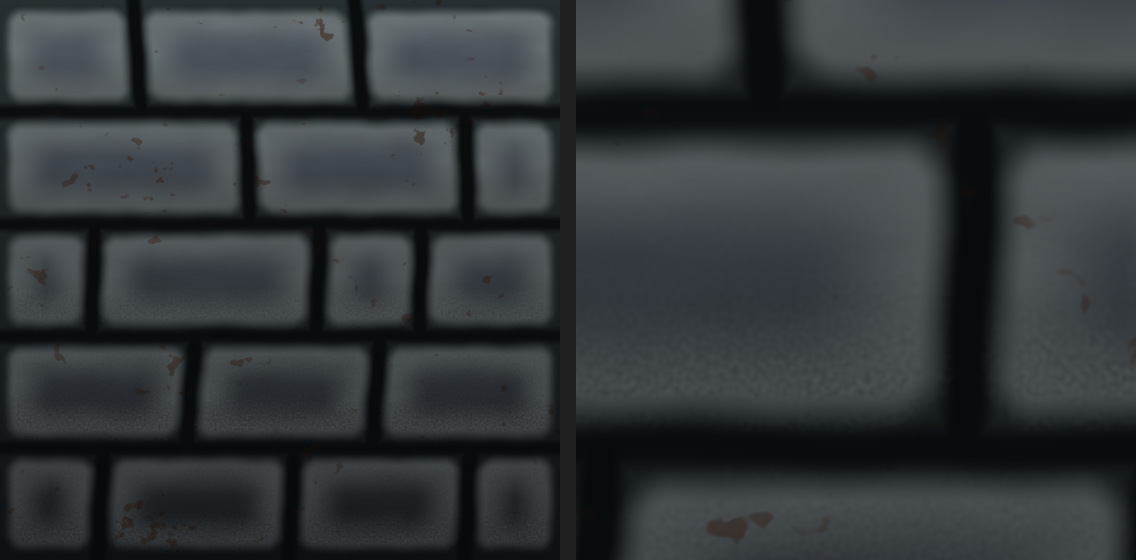
Left, the full canvas; right, a detail of the centre.
A WebGL 1 fragment shader for this texture:

```glsl
precision highp float;
// Weathered slate brick wall: five staggered courses, soft pale rims, dark joints and rust specks.
uniform vec2 u_resolution;

const float ROWS = 5.0;
const float JOINT_INSET = 0.0155;
const float BORDER_INSET = 0.012;
const float BRICK_HALF_HEIGHT = 0.082;
const float CORNER_RADIUS = 0.028;

const vec3 RIM_LOW = vec3(0.205, 0.220, 0.228);
const vec3 RIM_HIGH = vec3(0.415, 0.445, 0.455);
const vec3 CORE_LOW = vec3(0.085, 0.097, 0.105);
const vec3 CORE_HIGH = vec3(0.315, 0.345, 0.380);
const vec3 MORTAR_LOW = vec3(0.050, 0.064, 0.070);
const vec3 MORTAR_HIGH = vec3(0.155, 0.185, 0.195);
const vec3 JOINT = vec3(0.025, 0.035, 0.040);
const vec3 RUST = vec3(0.205, 0.150, 0.125);

vec2 gradientAt(vec2 cell) {
  vec2 h = vec2(dot(cell, vec2(127.1, 311.7)), dot(cell, vec2(269.5, 183.3)));
  return 2.0 * fract(sin(h) * 43758.5) - 1.0;
}

float gradientNoise(vec2 p) {
  vec2 i = floor(p);
  vec2 f = fract(p);
  vec2 u = f * f * f * (f * (f * 6.0 - 15.0) + 10.0);
  float a = dot(gradientAt(i), f);
  float b = dot(gradientAt(i + vec2(1.0, 0.0)), f - vec2(1.0, 0.0));
  float c = dot(gradientAt(i + vec2(0.0, 1.0)), f - vec2(0.0, 1.0));
  float d = dot(gradientAt(i + 1.0), f - 1.0);
  return mix(mix(a, b, u.x), mix(c, d, u.x), u.y);
}

float fbm(vec2 p) {
  float sum = 0.0;
  float amplitude = 0.6;
  for (int i = 0; i < 3; i++) {
    sum += amplitude * gradientNoise(p);
    p = p * 2.03 + 17.3;
    amplitude *= 0.5;
  }
  return sum;
}

// Upright joints of a course, counted from the top; 1.0 means unused
vec3 rowJoints(float row) {
  if (row < 0.5) return vec3(0.245, 0.641, 1.0);
  if (row < 1.5) return vec3(0.443, 0.833, 1.0);
  if (row < 2.5) return vec3(0.166, 0.568, 0.751);
  if (row < 3.5) return vec3(0.341, 0.672, 1.0);
  return vec3(0.180, 0.521, 0.835);
}

// Left end, right end and distance to the nearest upright joint
vec3 brickSpan(float x, float lean, vec3 joints) {
  vec3 span = vec3(0.0, 1.0, 1.0);
  for (int i = 0; i < 3; i++) {
    if (joints[i] < 0.99) {
      float joint = joints[i] + lean;
      if (x > joint) span.x = joint;
      else span.y = min(span.y, joint);
      span.z = min(span.z, abs(x - joint));
    }
  }
  return span;
}

float roundedBox(vec2 p, vec2 halfSize, float radius) {
  vec2 q = abs(p) - halfSize + radius;
  return length(max(q, 0.0)) + min(max(q.x, q.y), 0.0) - radius;
}

// Blotchy specks that gather where a broad noise is high
float rustMask(vec2 p) {
  float patches = smoothstep(-0.12, 0.32, fbm(p * 5.0 + vec2(3.7, 8.2)));
  float specks = fbm(p * vec2(34.0, 38.0) + 41.0);
  float threshold = mix(0.34, 0.04, patches);
  return smoothstep(threshold, threshold + 0.11, specks) * mix(0.45, 0.85, patches);
}

void main() {
  vec2 uv = gl_FragCoord.xy / u_resolution;
  vec2 wobble = vec2(gradientNoise(uv * 16.0), gradientNoise(uv * 16.0 + 53.0));
  vec2 p = uv + 0.005 * wobble;

  // Course and brick layout
  float row = clamp(floor((1.0 - uv.y) * ROWS), 0.0, ROWS - 1.0);
  float rowOffset = 1.0 - (row + 0.5) / ROWS - p.y;
  float lean = 0.075 * cos(row) * rowOffset;
  vec3 span = brickSpan(p.x, lean, rowJoints(row));
  float left = span.x + (span.x > 0.0 ? JOINT_INSET : BORDER_INSET);
  float right = span.y - (span.y < 1.0 ? JOINT_INSET : BORDER_INSET);
  vec2 halfSize = vec2(0.5 * (right - left), BRICK_HALF_HEIGHT);
  vec2 local = vec2(p.x - 0.5 * (left + right), rowOffset);
  float d = roundedBox(local, halfSize, CORNER_RADIUS);

  // Mortar with dark joint lines, paler toward the outer border
  float grain = gradientNoise(uv * 230.0);
  float courseLine = abs(fract(p.y * ROWS + 0.5) - 0.5) / ROWS;
  float inner = smoothstep(0.0, 0.06, min(uv.y, 1.0 - uv.y));
  float flat_ = (1.0 - smoothstep(0.003, 0.020, courseLine)) * inner;
  float upright = 1.0 - smoothstep(0.006, 0.021, span.z);
  vec3 color = mix(MORTAR_LOW, MORTAR_HIGH, uv.y);
  color = mix(color, JOINT, max(0.85 * flat_, 0.9 * upright));

  // Brick face: pale rim around a darker core
  vec2 depth = halfSize - abs(local);
  float core = smoothstep(0.008, 0.088, depth.x) * smoothstep(0.008, 0.075, depth.y);
  vec3 face = mix(mix(RIM_LOW, RIM_HIGH, uv.y), mix(CORE_LOW, CORE_HIGH, uv.y), core);
  face *= 1.0 + 0.10 * fbm(uv * vec2(9.0, 26.0)) + 0.05 * wobble.x;

  // Grain grows toward the foot of the wall and of each brick
  float foot = smoothstep(-0.02, 0.08, rowOffset);
  float wear = (1.0 - smoothstep(0.3, 0.65, uv.y)) * mix(0.35, 1.0, foot);
  face *= 1.0 + 0.28 * wear * grain - 0.10 * foot;
  float edge = d + 0.006 * wear * grain;
  color = mix(color, face, 1.0 - smoothstep(-0.016, 0.009, edge));

  // Rust darkens with the surface beneath it
  float light = dot(color, vec3(0.333));
  vec3 rust = RUST * mix(0.35, 1.15, smoothstep(0.03, 0.36, light));
  color = mix(color, rust, 0.8 * rustMask(uv));

  gl_FragColor = vec4(color, 1.0);
}
```
